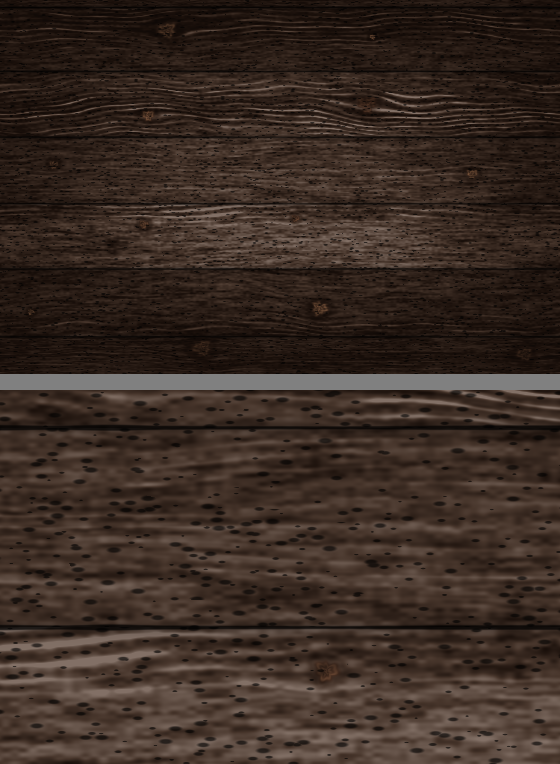
Top: the whole. Bottom: its middle third, enlarged.
A Shadertoy shader for this texture:

```glsl
// Dark weathered wooden planks with wavy grain, knots and worm pores; tiles both ways.
const float TAU = 6.2831853;
const int PLANKS = 6;

// Per plank, bottom to top; the last one wraps over the top edge.
const float SEAM[7] = float[7](0.0996, 0.281, 0.455, 0.633, 0.809, 0.980, 1.0996);
const float TONE[6] = float[6](0.150, 0.215, 0.165, 0.165, 0.145, 0.140);
const float STREAK[6] = float[6](0.50, 0.85, 0.25, 1.00, 0.85, 0.25);   // pale ring strength
const float BAND[6] = float[6](0.15, 0.90, 0.50, 0.42, 0.70, 0.50);     // height of pale rings
const float SPREAD[6] = float[6](0.18, 0.18, 0.40, 0.42, 0.30, 0.40);   // reach of pale rings
const float WAVE[6] = float[6](0.06, 0.03, 0.02, 0.07, 0.06, 0.03);     // bend of the grain

const float RINGS = 13.0;
const float SEAM_WIDTH = 0.0018;
const float STREAK_GAIN = 0.34;
const float PORE_DEPTH = 0.62;
const float EDGE_LIGHT = 0.74;
const float CENTRE_LIGHT = 1.34;
const vec2 PORE_CELLS = vec2(130.0, 22.0);

const vec3 SOOT = vec3(0.030, 0.016, 0.012);
const vec3 UMBER = vec3(0.10, 0.06, 0.04);
const vec3 BROWN = vec3(0.28, 0.21, 0.17);
const vec3 PALE = vec3(0.51, 0.44, 0.40);
const vec3 KNOT_TAN = vec3(0.42, 0.29, 0.20);
const vec3 KNOT_DARK = vec3(0.11, 0.06, 0.04);

float hash(vec2 p) {
    vec3 q = fract(p.xyx * 0.1031);
    q += dot(q, q.yzx + 33.33);
    return fract((q.x + q.y) * q.z);
}

// Value noise that wraps in x after a whole number of cells.
float noise(vec2 p, float period) {
    vec2 cell = floor(p), f = fract(p);
    f = f * f * (3.0 - 2.0 * f);
    float x0 = mod(cell.x, period), x1 = mod(cell.x + 1.0, period);
    return mix(mix(hash(vec2(x0, cell.y)), hash(vec2(x1, cell.y)), f.x),
               mix(hash(vec2(x0, cell.y + 1.0)), hash(vec2(x1, cell.y + 1.0)), f.x), f.y);
}

// Cellular noise: short flat holes in some of the cells.
float pores(vec2 p, float lane, float share) {
    vec2 cell = floor(p);
    float hole = 0.0;
    for (int j = -1; j <= 1; j++)
    for (int i = -1; i <= 1; i++) {
        vec2 c = cell + vec2(i, j);
        vec2 id = vec2(mod(c.x, PORE_CELLS.x), c.y + lane);
        vec2 centre = c + vec2(hash(id + 7.3), hash(id + 19.1));
        float size = 0.15 + 0.5 * hash(id + 41.7);
        float d = length((p - centre) * vec2(0.9, 1.6));
        hole = max(hole, step(hash(id), share) * (1.0 - smoothstep(size * 0.4, size, d)));
    }
    return hole;
}

// Wood colour of a given brightness, from soot to bleached fibre.
vec3 woodColour(float light) {
    vec3 c = mix(SOOT, UMBER, clamp(light / UMBER.r, 0.0, 1.0));
    c = mix(c, BROWN, clamp((light - UMBER.r) / (BROWN.r - UMBER.r), 0.0, 1.0));
    return mix(c, PALE, clamp((light - BROWN.r) / (PALE.r - BROWN.r), 0.0, 1.0));
}

void mainImage(out vec4 fragColor, in vec2 fragCoord) {
    vec2 uv = fragCoord / iResolution.xy;
    float aspect = iResolution.x / iResolution.y;
    float pixel = 1.0 / iResolution.y;

    // Find the plank and the height t within it
    int plank = PLANKS - 1;
    for (int i = 0; i < PLANKS; i++) if (uv.y >= SEAM[i]) plank = i;
    float y = uv.y < SEAM[0] ? uv.y + 1.0 : uv.y;
    float height = SEAM[plank + 1] - SEAM[plank];
    float t = (y - SEAM[plank]) / height;
    float lane = 100.0 * float(plank + 1);
    float phase = hash(vec2(lane, 3.0));

    // Grain coordinate, bent by layered sines and noise
    float grain = t + WAVE[plank] * (sin(TAU * (uv.x + phase))
        + 0.5 * sin(TAU * (3.0 * uv.x + 2.7 * phase + 0.3 * t))
        + 0.2 * sin(TAU * (8.0 * uv.x + 5.1 * phase + t)));
    grain += 0.11 * (noise(vec2(uv.x * 5.0, t * 3.0 + lane), 5.0) - 0.5);

    // Knots push the grain apart
    float knot = 0.0, rim = 0.0, warmth = 0.0;
    for (int k = 0; k < 2; k++) {
        vec2 seed = vec2(lane + 5.0, float(k) * 17.0 + 2.0);
        vec2 centre = vec2(0.5 * (float(k) + hash(seed)), 0.2 + 0.6 * hash(seed + 9.0));
        float radius = mix(0.008, 0.026, hash(seed + 23.0));
        vec2 d = vec2((fract(uv.x - centre.x + 0.5) - 0.5) * aspect, (t - centre.y) * height);
        float angle = atan(d.y, d.x);
        float r = length(d * vec2(0.85, 1.0)) / radius
                + 0.13 * sin(3.0 * angle + seed.x) + 0.09 * sin(7.0 * angle);
        grain -= 0.65 * (t - centre.y) * exp(-dot(d, d * vec2(0.06, 0.25)) / (radius * radius));
        float body = 1.0 - smoothstep(0.65, 1.05, r);
        knot = max(knot, body);
        rim = max(rim, exp(-5.0 * (r - 1.15) * (r - 1.15)));
        warmth = mix(warmth, hash(seed + 31.0) * (0.75 + 0.25 * sin(r * 14.0)), body);
    }

    // Fibres, grit, pale rings and broad stains
    float along = mix(t, grain, 0.7);
    float fine = noise(vec2(uv.x * 50.0, along * 40.0 + lane), 50.0);
    float longFibre = noise(vec2(uv.x * 10.0, along * 30.0 + lane + 50.0), 10.0);
    float grit = noise(vec2(uv.x * 190.0, t * 46.0 + lane + 20.0), 190.0);
    float stain = noise(vec2(uv.x * 6.0, t * 2.5 + lane + 30.0), 6.0);
    float ring = 0.5 + 0.5 * sin(TAU * (RINGS * grain + 0.8 * stain));
    float broken = smoothstep(0.3, 0.75, noise(vec2(uv.x * 8.0, grain * RINGS + lane + 70.0), 8.0));
    float reach = (t - BAND[plank]) / SPREAD[plank];
    float band = STREAK[plank] * exp(-reach * reach);

    // Brightness, with a periodic fall-off toward the borders
    vec2 edge = pow(abs(cos(0.5 * TAU * uv)), vec2(4.0));
    float glow = mix(EDGE_LIGHT, CENTRE_LIGHT, (1.0 - edge.x) * (1.0 - edge.y));
    float light = TONE[plank] * (0.10 + 0.75 * fine + 0.55 * longFibre + 0.35 * stain + 0.5 * grit);
    light *= 1.0 - 0.45 * band * (1.0 - ring);
    light += STREAK_GAIN * band * pow(ring, 5.0) * broken * (0.4 + 0.6 * fine);
    light *= 1.0 - 0.3 * rim;
    vec3 colour = woodColour(light * glow);
    vec3 knotColour = mix(KNOT_DARK, KNOT_TAN, warmth) * glow * (0.65 + 0.6 * grit);
    colour = mix(colour, knotColour, 0.85 * knot);
    float poreShare = 0.12 + 0.35 * stain;
    colour *= 1.0 - PORE_DEPTH * pores(vec2(uv.x, t) * PORE_CELLS, lane, poreShare);

    // Dark joints with a soft shadow
    float joint = min(t, 1.0 - t) * height;
    float width = SEAM_WIDTH * (0.5 + noise(vec2(uv.x * 30.0, 0.5), 30.0));
    colour *= mix(0.3, 1.0, smoothstep(width - pixel, width + pixel, joint));
    colour *= 1.0 - 0.25 * exp(-joint / 0.005);
    fragColor = vec4(colour, 1.0);
}
```
